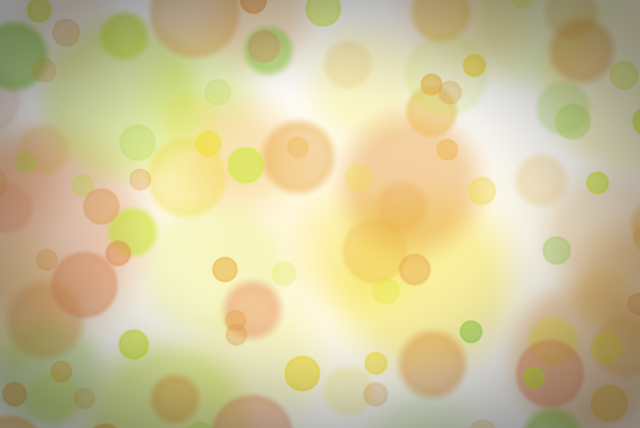
This background is drawn by a Shadertoy shader. Its source:

```glsl
vec4 hash4(float n) {
    vec4 p = fract(n * vec4(0.1031, 0.1130, 0.0973, 0.1099) + 0.37);
    p += dot(p, p.wzxy + 33.33);
    return fract((p.xxyz + p.yzzw) * p.zywx);
}

// Warm to green tints
vec3 bokehTint(float t) {
    vec3 tints[6] = vec3[6](
        vec3(0.92, 0.57, 0.42), vec3(0.90, 0.62, 0.28), vec3(0.93, 0.72, 0.30),
        vec3(0.95, 0.88, 0.22), vec3(0.81, 0.92, 0.22), vec3(0.60, 0.83, 0.30));
    float k = t * 4.999;
    int i = int(k);
    return mix(tints[i], tints[i + 1], smoothstep(0.2, 0.8, fract(k)));
}

// Blends evenly scattered translucent discs over a colour
vec3 addDiscs(vec3 color, vec2 p, float aspect, int count, float seed,
              vec2 radii, vec2 blurs, vec2 alphas, float rimGain) {
    for (int i = 0; i < count; i++) {
        float n = float(i) + seed;
        vec4 h = hash4(n * 7.31);
        vec4 g = hash4(n * 3.17 + 91.0);
        vec2 spot = fract(n * vec2(0.7549, 0.5698) + 0.12 * g.xy);
        vec2 center = (spot * 1.12 - 0.06) * vec2(aspect, 1.0);
        float radius = mix(radii.x, radii.y, h.x * h.x);
        float blur = mix(blurs.x, blurs.y, h.y);
        float d = length(p - center) - radius;
        float mask = 1.0 - smoothstep(-blur, blur, d);
        float rim = smoothstep(-0.12 * radius - 2.0 * blur, -blur, d);
        float alpha = mix(alphas.x, alphas.y, h.z) * (1.0 + rimGain * rim);
        color = mix(color, bokehTint(h.w), mask * alpha);
    }
    return color;
}

void mainImage(out vec4 fragColor, in vec2 fragCoord) {
    vec2 uv = fragCoord / iResolution.xy;
    float aspect = iResolution.x / iResolution.y;
    vec2 p = uv * vec2(aspect, 1.0);

    // Pale ground with a faint warm glow
    vec2 q = (uv - vec2(0.5, 0.42)) * vec2(1.6, 2.2);
    vec3 color = mix(vec3(1.0), vec3(1.0, 0.95, 0.76), 0.7 * exp(-3.0 * dot(q, q)));

    // Discs from far and soft to near and crisp
    color = addDiscs(color, p, aspect, 24, 3.0, vec2(0.11, 0.23),
                     vec2(0.03, 0.08), vec2(0.14, 0.48), 0.0);
    color = addDiscs(color, p, aspect, 36, 40.0, vec2(0.055, 0.11),
                     vec2(0.006, 0.016), vec2(0.15, 0.58), 0.12);
    color = addDiscs(color, p, aspect, 56, 120.0, vec2(0.025, 0.045),
                     vec2(0.002, 0.004), vec2(0.22, 0.62), 0.22);

    // Grey vignette
    float edge = smoothstep(0.45, 1.4, length(uv * 2.0 - 1.0));
    color *= 1.0 - 0.44 * edge;
    fragColor = vec4(color, 1.0);
}
```
